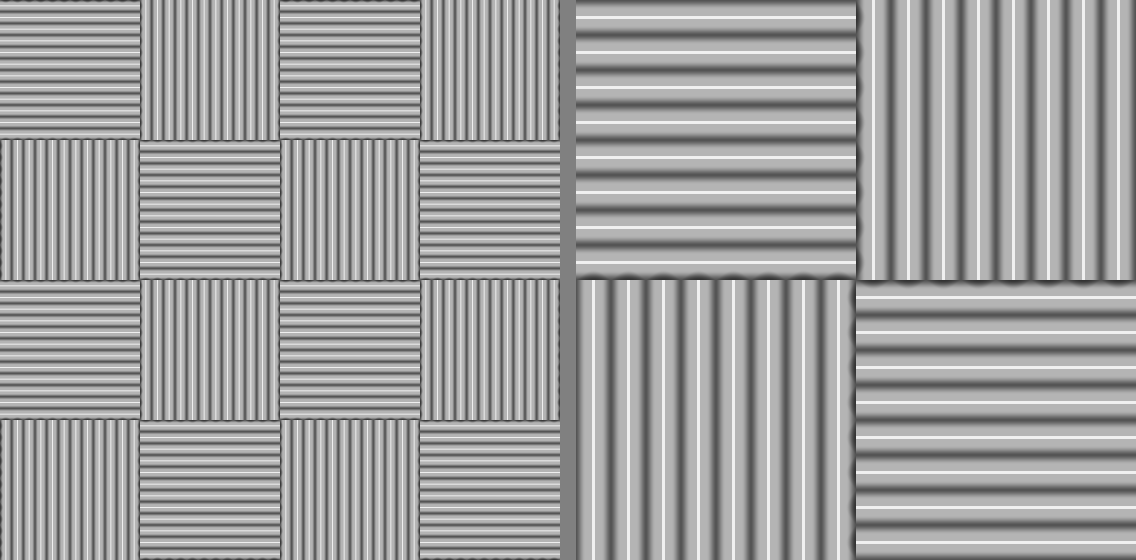
Left: the whole. Right: its middle third, enlarged.
Give the GLSL for this pattern, as a three.js fragment shader.

```glsl
// Basket-weave checker of ribbed grey tiles, ribs alternately upright and level.
// Each rib is shaded by its distance from the groove and carries a thin highlight;
// scalloped shadows from the neighbouring rib ends darken the tile joints.

#define TILES 4.0
#define RIBS 12.0
#define GROOVE_TONE 0.31
#define RIB_TONE 0.705
#define HIGHLIGHT_TONE 0.94
#define FLANK_WIDTH 0.27
#define HIGHLIGHT_WIDTH 0.085
#define JOINT_WIDTH 0.30
#define JOINT_SHADOW 0.42

varying vec2 vUv;

const float PI = 3.14159265;

// Grey of one ribbed tile; both coordinates are counted in ribs.
float ribbedTile(float across, float along, float pixel) {
  float phase = fract(across);
  float grooveDistance = min(phase, 1.0 - phase);

  // Rounded flanks rising from the dark groove
  float tone = mix(GROOVE_TONE, RIB_TONE,
                   smoothstep(-0.03, FLANK_WIDTH, grooveDistance));

  // Fine bright line along the crest
  float crestDistance = abs(phase - 0.5);
  float line = clamp((0.5 * HIGHLIGHT_WIDTH - crestDistance) / pixel + 0.5, 0.0, 1.0);
  tone = mix(tone, HIGHLIGHT_TONE, line);

  // Shadow cast into the outer grooves by the adjoining rib ends
  float edgeDistance = min(across, RIBS - across);
  float scallop = sin(PI * fract(along));
  float reach = max(JOINT_WIDTH * scallop, 0.02);
  float shadow = scallop * (1.0 - smoothstep(0.0, reach, edgeDistance));
  return tone * (1.0 - JOINT_SHADOW * shadow);
}

void main() {
  vec2 grid = vUv * TILES;
  vec2 gridPixel = max(fwidth(grid), vec2(1e-5));
  vec2 ribCoord = fract(grid) * RIBS;
  vec2 ribPixel = gridPixel * RIBS;

  float upright = ribbedTile(ribCoord.x, ribCoord.y, ribPixel.x);
  float level = ribbedTile(ribCoord.y, ribCoord.x, ribPixel.y);

  // Smoothed checker: +1 on upright tiles, -1 on level ones
  vec2 side = clamp(2.0 * sin(PI * grid) / (PI * gridPixel), -1.0, 1.0);
  float tone = mix(level, upright, 0.5 + 0.5 * side.x * side.y);

  gl_FragColor = vec4(vec3(tone), 1.0);
}
```
